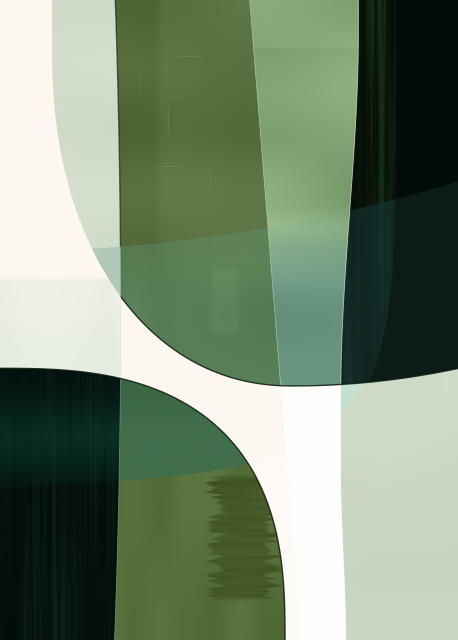
Reproduce this background procedurally as a Shadertoy shader.

```glsl
const float ASPECT = 0.7135;               // design width in units of height
const vec2 BOWL_CENTER = vec2(0.456, 0.078);
const vec2 BOWL_RADII = vec2(0.375, 0.525);
const float BOWL_POWER = 2.15;
const float BOWL_RISE = 0.412;             // lift of the rim to the right
const vec2 HILL_RADII = vec2(0.444, 0.4245);
const float HILL_POWER = 2.7;
const float LINE_WIDTH = 0.0011;

const vec3 CREAM = vec3(0.992, 0.970, 0.945);
const vec3 WHITE = vec3(0.998, 0.998, 0.994);
const vec3 MIST = vec3(0.905, 0.925, 0.885);
const vec3 SAGE = vec3(0.795, 0.840, 0.765);
const vec3 SAGE_TINT = vec3(0.690, 0.785, 0.710);
const vec3 AQUA = vec3(0.765, 0.880, 0.825);
const vec3 OLIVE = vec3(0.325, 0.410, 0.225);
const vec3 FERN = vec3(0.350, 0.505, 0.350);
const vec3 LEAF = vec3(0.500, 0.635, 0.445);
const vec3 LAGOON = vec3(0.435, 0.605, 0.525);
const vec3 FOREST = vec3(0.045, 0.100, 0.050);
const vec3 BLACK_GREEN = vec3(0.012, 0.048, 0.040);
const vec3 DEEP_TEAL = vec3(0.075, 0.180, 0.160);
const vec3 NIGHT_TEAL = vec3(0.045, 0.110, 0.095);
const vec3 PINE = vec3(0.035, 0.175, 0.125);
const vec3 MOSS = vec3(0.245, 0.420, 0.285);
const vec3 BRUSH = vec3(0.250, 0.310, 0.130);

float hash(vec2 p) {
    p = fract(p * vec2(0.1031, 0.1137));
    p += dot(p, p.yx + 33.33);
    return fract((p.x + p.y) * p.x * 91.7);
}

float noise(vec2 p) {
    vec2 i = floor(p), f = fract(p);
    f = f * f * (3.0 - 2.0 * f);
    return mix(mix(hash(i), hash(i + vec2(1, 0)), f.x),
               mix(hash(i + vec2(0, 1)), hash(i + vec2(1, 1)), f.x), f.y);
}

// Implicit field to distance in canvas heights
float toDistance(float f) {
    return f / max(length(vec2(dFdx(f), dFdy(f))) * iResolution.y, 1e-5);
}

// Antialiased coverage where the distance is positive
float inside(float d) { return clamp(0.5 + d * iResolution.y, 0.0, 1.0); }

float stroke(float d, float width) {
    return clamp(0.5 + (width - abs(d)) * iResolution.y, 0.0, 1.0);
}

float superellipse(vec2 q, float n) {
    return pow(pow(q.x, n) + pow(q.y, n), 1.0 / n) - 1.0;
}

float box(vec2 p, vec2 lo, vec2 hi, float soft) {
    vec2 s = smoothstep(lo - soft, lo + soft, p) * (1.0 - smoothstep(hi - soft, hi + soft, p));
    return s.x * s.y;
}

void mainImage(out vec4 fragColor, in vec2 fragCoord) {
    vec2 p = fragCoord / iResolution.xy;
    p = vec2(p.x * ASPECT, 1.0 - p.y);     // y runs downward

    // Large shapes
    float reach = max(p.x - BOWL_CENTER.x, 0.0);
    vec2 bowlQ = vec2(max(BOWL_CENTER.x - p.x, 0.0),
                      max(p.y - BOWL_CENTER.y + BOWL_RISE * reach * reach, 0.0));
    float bowl = -toDistance(superellipse(bowlQ / BOWL_RADII, BOWL_POWER));
    float hill = -toDistance(superellipse(vec2(p.x, 1.0 - p.y) / HILL_RADII, HILL_POWER));

    // Vertical seams and crossing sweeps
    float leftSeam = p.x - 0.188 + 0.0361 * pow(abs(p.y - 0.482), 2.0);
    float midSeam = p.x - 0.389 - 0.08 * p.y;
    float rightSeam = p.x - 0.531 - 0.0273 * (1.0 - smoothstep(0.052, 0.612, p.y))
                    - 0.008 * smoothstep(0.73, 1.0, p.y);
    float arc = 0.617 - 0.0443 * pow(p.y / 0.602, 6.0) - p.x;
    float sweepHigh = inside(p.y - 0.393 + 0.215 * p.x * p.x);
    float sweepLow = inside(toDistance(0.764 - 0.07 * p.x - 0.013 * pow(p.x / 0.39, 6.0) - p.y));
    float pastLeft = inside(leftSeam), pastMid = inside(midSeam), pastRight = inside(rightSeam);
    float inBowl = inside(bowl), inHill = inside(hill);

    // Paint textures
    float streak = noise(vec2(p.x * 330.0, p.y * 5.0)) * noise(vec2(p.x * 90.0, p.y * 3.0 + 7.0));
    float cloud = noise(p * vec2(5.0, 10.0) + 3.0) - 0.5;
    float wash = noise(p * vec2(24.0, 4.0)) - 0.5;

    // Light ground
    vec3 color = mix(CREAM, WHITE, max(pastMid, 0.3 * (1.0 - sweepLow)) * smoothstep(0.59, 0.61, p.y));
    float mist = (1.0 - pastLeft) * smoothstep(0.43, 0.441, p.y);
    color = mix(color, MIST + 0.05 * wash, mist * (0.8 + 0.2 * smoothstep(0.45, 0.55, p.y)));
    vec3 panel = SAGE + 0.025 * cloud + 0.02 * (1.0 - smoothstep(0.6, 0.75, p.y));
    panel = mix(panel, AQUA, sweepLow * inside(arc));
    color = mix(color, panel, pastRight);

    // Upper panels
    vec3 pale = mix(SAGE + 0.02 + 0.03 * cloud, SAGE_TINT, sweepHigh);
    vec3 olive = OLIVE + vec3(0.03, 0.045, 0.04) * smoothstep(0.24, 0.255, p.x) * (1.0 - p.y);
    olive = mix(olive, FERN, sweepHigh * (0.55 + 0.45 * smoothstep(0.3, 0.55, p.y)));
    olive += 0.06 * cloud + 0.03 * wash;
    olive += 0.025 * box(p, vec2(0.33, 0.42), vec2(0.372, 0.52), 0.004);
    vec3 leaf = mix(LEAF, LAGOON, sweepHigh * smoothstep(0.3, 0.46, p.y));
    float glow = exp(-pow((p.y - 0.16) / 0.07, 2.0)) + exp(-pow((p.y - 0.355) / 0.025, 2.0));
    leaf += 0.05 * glow + 0.11 * cloud + 0.03 * (1.0 - smoothstep(0.073, 0.076, p.y));
    vec3 dark = mix(BLACK_GREEN, FOREST * (0.5 + 1.8 * streak), inside(arc));
    dark = mix(dark, mix(NIGHT_TEAL, DEEP_TEAL * (0.8 + 0.4 * streak), inside(arc)), sweepHigh);
    vec3 upper = mix(mix(mix(pale, olive, pastLeft), leaf, pastMid), dark, pastRight);

    // Fine scratches in the olive panel
    for (int i = 0; i < 6; i++) {
        float k = float(i) + 1.0;
        vec2 d = abs(p - vec2(0.2 + 0.17 * hash(vec2(k, 3.0)), 0.07 + 0.29 * hash(vec2(k, 8.0))));
        d = mod(k, 2.0) < 0.5 ? d : d.yx;
        upper += 0.1 * stroke(d.x, 0.0002) * (1.0 - smoothstep(0.005, 0.03, d.y));
    }
    color = mix(color, upper, inBowl);

    // Lower hill
    float band = exp(-pow((p.y - 0.685) / 0.06, 2.0));
    vec3 shade = mix(BLACK_GREEN + vec3(0.05, 0.1, 0.07) * streak,
                     mix(BLACK_GREEN * 1.5, PINE, band) + 0.05 * (streak - 0.25), sweepLow);
    vec3 meadow = mix(OLIVE + vec3(0.01, 0.025, 0.005) + 0.06 * wash, MOSS + 0.04 * cloud, sweepLow);
    float ragged = 0.03 * (noise(vec2(p.y * 260.0, 4.0)) - 0.5);
    float bristle = noise(p * vec2(12.0, 300.0));
    float patchMask = box(p + vec2(ragged, 0.0), vec2(0.335, 0.745), vec2(0.425, 0.936), 0.006);
    meadow = mix(meadow, BRUSH, patchMask * (0.55 + 0.45 * bristle));
    color = mix(color, mix(shade, meadow, pastLeft), inHill);

    // Thin outlines
    color = mix(color, SAGE, 0.65 * stroke(midSeam, LINE_WIDTH * 0.5) * inBowl);
    color = mix(color, MIST, 0.7 * stroke(rightSeam, LINE_WIDTH * 0.6) * inBowl);
    color = mix(color, FOREST, 0.6 * stroke(leftSeam, LINE_WIDTH) * inBowl * (1.0 - sweepHigh));
    color = mix(color, SAGE_TINT, 0.5 * stroke(leftSeam, LINE_WIDTH * 0.5) * max(inHill, mist));
    color = mix(color, FOREST, 0.85 * stroke(bowl, LINE_WIDTH) * pastLeft);
    color = mix(color, FOREST, 0.85 * stroke(hill, LINE_WIDTH));
    fragColor = vec4(clamp(color, 0.0, 1.0), 1.0);
}
```
